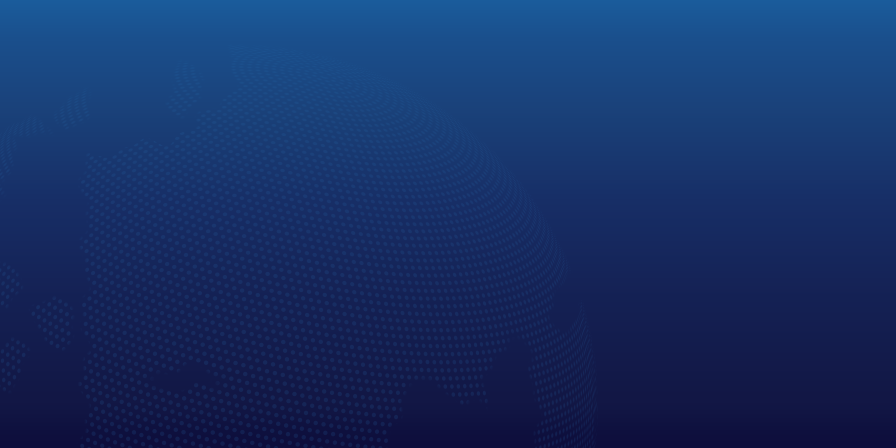
Give the GLSL for this background, as a Shadertoy shader.

```glsl
#define GLOBE_CENTER vec2(0.529, 0.096)
#define GLOBE_RADIUS 0.807
#define DOT_STEP 0.0225
#define DOT_SIZE 0.27
#define DOT_OPACITY 0.17
#define DOT_COLOR vec3(0.15, 0.42, 0.68)
#define AXIS_ROLL 0.26
#define AXIS_PITCH -0.35
#define COAST_ROUGHNESS 0.009

const float TAU = 6.2831853;

// Each shape: center, radii
const vec4 ISLANDS[7] = vec4[7](
    vec4(0.41, 0.80, 0.035, 0.060), vec4(0.17, 0.75, 0.035, 0.040),
    vec4(0.00, 0.65, 0.025, 0.080), vec4(0.06, 0.71, 0.050, 0.018),
    vec4(0.01, 0.37, 0.030, 0.045), vec4(0.125, 0.285, 0.045, 0.055),
    vec4(0.02, 0.19, 0.035, 0.055));
const vec4 SEAS[5] = vec4[5](
    vec4(0.96, 0.00, 0.09, 0.15), vec4(1.14, 0.05, 0.06, 0.20),
    vec4(1.06, 0.00, 0.06, 0.10), vec4(1.27, 0.33, 0.035, 0.07),
    vec4(0.42, 0.155, 0.08, 0.025));

mat2 rotation(float a) {
    return mat2(cos(a), sin(a), -sin(a), cos(a));
}

vec3 skyGradient(float y) {
    vec3 c = mix(vec3(0.052, 0.055, 0.235), vec3(0.07, 0.09, 0.27), smoothstep(0.0, 0.115, y));
    c = mix(c, vec3(0.08, 0.13, 0.33), clamp((y - 0.115) / 0.225, 0.0, 1.0));
    c = mix(c, vec3(0.09, 0.18, 0.40), clamp((y - 0.34) / 0.21, 0.0, 1.0));
    c = mix(c, vec3(0.10, 0.25, 0.47), clamp((y - 0.55) / 0.19, 0.0, 1.0));
    c = mix(c, vec3(0.10, 0.31, 0.55), clamp((y - 0.74) / 0.175, 0.0, 1.0));
    return mix(c, vec3(0.10, 0.36, 0.61), clamp((y - 0.915) / 0.085, 0.0, 1.0));
}

float ellipseDistance(vec2 p, vec4 e) {
    return (length((p - e.xy) / e.zw) - 1.0) * min(e.z, e.w);
}

// Negative on land, positive at sea
float landDistance(vec2 p) {
    p += COAST_ROUGHNESS * (sin(p.yx * vec2(43.0, 51.0) + 1.3)
                          + 0.6 * sin(p.yx * vec2(97.0, 83.0) + p * 40.0));
    float coast = 0.19 + 0.26 * smoothstep(0.64, 0.72, p.y)
                       + 0.07 * smoothstep(0.72, 0.82, p.y);
    float d = coast - p.x;
    for (int i = 0; i < SEAS.length(); i++) d = max(d, -ellipseDistance(p, SEAS[i]));
    for (int i = 0; i < ISLANDS.length(); i++) d = min(d, ellipseDistance(p, ISLANDS[i]));
    return d;
}

// Staggered dots along the parallels of a tilted sphere
float sphereDots(vec3 n, float pixel) {
    float blur = 0.6 * pixel / (GLOBE_RADIUS * DOT_STEP * max(n.z, 0.25));
    n.xy = rotation(AXIS_ROLL) * n.xy;
    n.yz = rotation(AXIS_PITCH) * n.yz;
    float v = asin(clamp(n.y, -1.0, 1.0)) / DOT_STEP;
    float row = floor(v);
    float count = max(1.0, floor(TAU * cos((row + 0.5) * DOT_STEP) / DOT_STEP));
    float u = atan(n.x, n.z) / TAU * count + 0.5 * mod(row, 2.0);
    float d = length(fract(vec2(u, v)) - 0.5);
    return 1.0 - smoothstep(DOT_SIZE - blur, DOT_SIZE + blur, d);
}

void mainImage(out vec4 fragColor, in vec2 fragCoord) {
    float pixel = 1.0 / iResolution.y;
    vec2 p = fragCoord * pixel;
    vec3 color = skyGradient(p.y);

    // Dotted globe, confined to land
    vec2 q = (p - GLOBE_CENTER) / GLOBE_RADIUS;
    float r2 = dot(q, q);
    if (r2 < 1.0) {
        vec3 normal = vec3(q, sqrt(1.0 - r2));
        float land = 1.0 - smoothstep(-0.006, 0.006, landDistance(p));
        float limb = smoothstep(0.0, 0.2, normal.z);
        color = mix(color, DOT_COLOR, DOT_OPACITY * land * limb * sphereDots(normal, pixel));
    }
    fragColor = vec4(color, 1.0);
}
```
